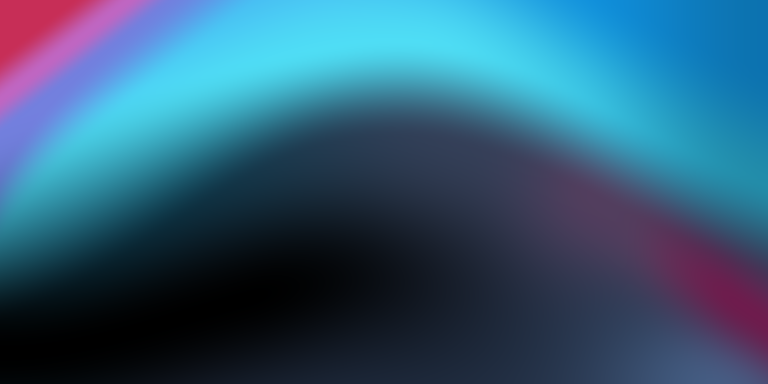
Reproduce this background procedurally as a Shadertoy shader.

```glsl
#define CREST_X 1.04
#define CREST_BASE 0.27
#define CREST_HEIGHT 0.50
#define EDGE_WIDE 0.26
#define EDGE_TIGHT 0.13
#define SHADOW_WIDTH 0.16
#define STREAK_WIDTH 0.075

const vec3 CYAN = vec3(0.31, 0.87, 0.96);
const vec3 TEAL = vec3(0.17, 0.69, 0.83);
const vec3 SKY = vec3(0.27, 0.70, 0.95);
const vec3 AZURE = vec3(0.06, 0.56, 0.86);
const vec3 PERIWINKLE = vec3(0.45, 0.50, 0.87);
const vec3 PINK = vec3(0.75, 0.40, 0.76);
const vec3 CRIMSON = vec3(0.78, 0.18, 0.34);
const vec3 DEEP_TEAL = vec3(0.06, 0.24, 0.32);
const vec3 SLATE = vec3(0.21, 0.26, 0.36);
const vec3 NAVY = vec3(0.13, 0.18, 0.26);
const vec3 STEEL = vec3(0.27, 0.37, 0.52);
const vec3 MAUVE = vec3(0.34, 0.24, 0.37);
const vec3 PLUM = vec3(0.43, 0.11, 0.30);

float bell(float x, float width) {
    float q = x / width;
    return exp(-0.5 * q * q);
}

// Height of the wave's lower edge
float crest(float x) {
    float dx = x - CREST_X;
    float q = dx / mix(0.93, 0.83, smoothstep(-0.2, 0.2, dx));
    return CREST_BASE + CREST_HEIGHT * exp(-q * q);
}

// Bright wave, cooling upward and to the right
vec3 waveColor(vec2 p, float d) {
    vec3 band = mix(CYAN, TEAL, smoothstep(1.1, 1.9, p.x));
    vec3 upper = mix(SKY, AZURE, smoothstep(0.8, 1.6, p.x));
    vec3 col = mix(band, upper, smoothstep(0.10, 0.42, d));
    col *= mix(1.0, 0.80, smoothstep(1.5, 2.0, p.x));

    // Diagonal corner glow
    float s = dot(p - vec2(0.0, 0.74), vec2(-0.61, 0.79));
    float halo = s + 0.09 * exp(-8.0 * p.x);
    col = mix(col, PERIWINKLE, smoothstep(-0.21, -0.05, halo));
    col = mix(col, PINK, smoothstep(-0.07, 0.0, s));
    return mix(col, CRIMSON, smoothstep(0.0, 0.09, s));
}

// Dark hollow below the wave
vec3 hollowColor(vec2 p) {
    vec3 col = mix(DEEP_TEAL, SLATE, smoothstep(0.4, 1.2, p.x));
    col = mix(NAVY, col, smoothstep(0.05, 0.55, p.y + 0.4 * (1.0 - smoothstep(0.0, 0.6, p.x))));

    // Black ridge, fading to the right
    float ridge = 0.08 + 0.20 * smoothstep(0.0, 1.0, p.x);
    float strength = 1.0 - smoothstep(0.65, 1.65, p.x);
    col *= 1.0 - strength * bell(p.y - ridge, SHADOW_WIDTH);

    // Steel corner and mauve haze
    float corner = length((p - vec2(1.9, 0.0)) * vec2(0.8, 1.2));
    col = mix(col, STEEL, bell(corner, 0.2));
    col = mix(col, MAUVE, 0.8 * bell(length(p - vec2(1.55, 0.50)), 0.14));

    // Plum streak falling to the right edge
    float across = dot(p - vec2(1.95, 0.19), vec2(0.55, 0.835));
    float along = smoothstep(1.4, 1.75, p.x);
    vec3 streak = mix(MAUVE, PLUM, smoothstep(1.6, 1.92, p.x));
    return mix(col, streak, along * bell(across, STREAK_WIDTH));
}

void mainImage(out vec4 fragColor, in vec2 fragCoord) {
    vec2 p = fragCoord / iResolution.xy * vec2(2.0, 1.0);
    float d = p.y - crest(p.x);
    float edge = mix(EDGE_WIDE, EDGE_TIGHT, smoothstep(0.0, 0.9, p.x));
    vec3 col = mix(hollowColor(p), waveColor(p, d), smoothstep(-edge, edge, d));
    fragColor = vec4(col, 1.0);
}
```
